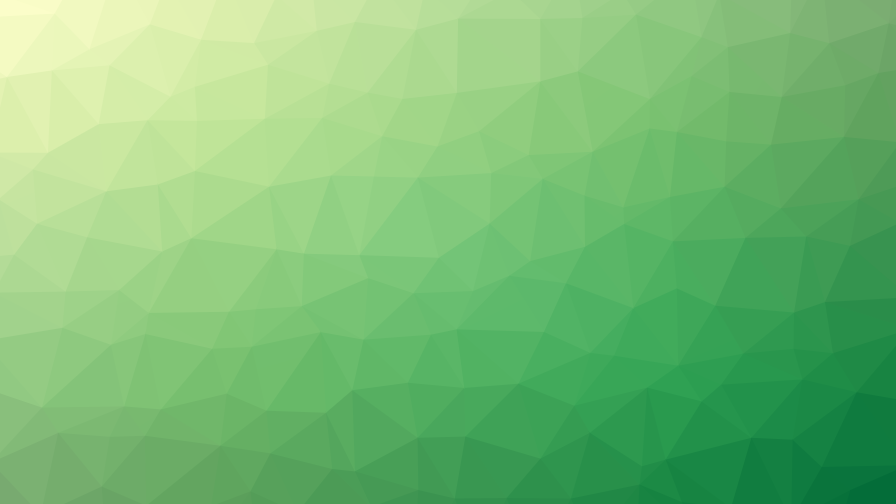
Reproduce this background procedurally as a Shadertoy shader.

```glsl
// Low-poly mesh of flat triangles, shading from cream at top left to deep green at bottom right.

const float ROWS = 9.6;

// Five-step ramp from cream to forest green
vec3 greenRamp(float t) {
    t = clamp(t, 0.0, 1.0) * 4.0;
    vec3 color = mix(vec3(1.0, 1.0, 0.80), vec3(0.76, 0.90, 0.60), clamp(t, 0.0, 1.0));
    color = mix(color, vec3(0.47, 0.776, 0.475), clamp(t - 1.0, 0.0, 1.0));
    color = mix(color, vec3(0.19, 0.64, 0.33), clamp(t - 2.0, 0.0, 1.0));
    return mix(color, vec3(0.0, 0.41, 0.216), clamp(t - 3.0, 0.0, 1.0));
}

// Blend a horizontal and a vertical ramp; the two mixed corners are muted
vec3 gradientAt(vec2 gridPos) {
    vec2 uv = gridPos / ROWS;
    uv.x *= iResolution.y / iResolution.x;
    uv = clamp(vec2(uv.x, 1.0 - uv.y), 0.0, 1.0);
    vec3 color = 0.5 * (greenRamp(uv.x) + greenRamp(uv.y));
    return color - abs(uv.x - uv.y) * vec3(0.03, 0.04, 0.07);
}

vec2 hash22(vec2 p) {
    vec2 q = vec2(dot(p, vec2(127.1, 311.7)), dot(p, vec2(269.5, 183.3)));
    return fract(sin(q) * 43758.5);
}

// Grid corner moved to a random place
vec2 meshVertex(vec2 id) {
    return id + (hash22(id) - 0.5) * 0.76;
}

float cross2(vec2 a, vec2 b) {
    return a.x * b.y - a.y * b.x;
}

// Signed distance to the line from a to b, positive on its left
float edgeDistance(vec2 p, vec2 a, vec2 b) {
    return cross2(normalize(b - a), p - a);
}

// Flat triangle: colour weighted by coverage, with coverage in alpha
vec4 facet(vec2 p, vec2 a, vec2 b, vec2 c, float pixel) {
    float winding = sign(cross2(b - a, c - a));
    float d = min(edgeDistance(p, a, b) * winding, edgeDistance(p, b, c) * winding);
    d = min(d, edgeDistance(p, c, a) * winding);
    float coverage = clamp(d / pixel + 0.5, 0.0, 1.0);
    return vec4(gradientAt((a + b + c) / 3.0), 1.0) * coverage;
}

void mainImage(out vec4 fragColor, in vec2 fragCoord) {
    float pixel = ROWS / iResolution.y;
    vec2 p = fragCoord * pixel;

    // Faint base fills any gap between facets
    vec4 sum = vec4(gradientAt(p), 1.0) * 0.001;

    // Split each nearby quad along its shorter diagonal
    for (int y = -1; y <= 1; y++) {
        for (int x = -1; x <= 1; x++) {
            vec2 id = floor(p) + vec2(x, y);
            vec2 a = meshVertex(id);
            vec2 b = meshVertex(id + vec2(1, 0));
            vec2 c = meshVertex(id + vec2(1, 1));
            vec2 d = meshVertex(id + vec2(0, 1));
            if (distance(a, c) < distance(b, d)) {
                sum += facet(p, a, b, c, pixel) + facet(p, a, c, d, pixel);
            } else {
                sum += facet(p, a, b, d, pixel) + facet(p, b, c, d, pixel);
            }
        }
    }
    fragColor = vec4(sum.rgb / sum.a, 1.0);
}
```
